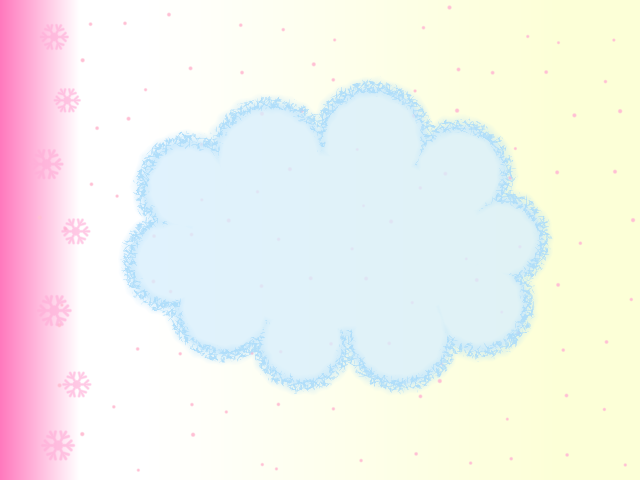
Write a Shadertoy shader that draws this background.

```glsl
// A scalloped crayon cloud on a pink-white-yellow gradient, with snowflakes and scattered dots.

// Lengths are fractions of the canvas height; the layout is 4:3.
const float ASPECT = 4.0 / 3.0;
const float PINK_END = 0.165;
const float YELLOW_START = 0.30;
const float YELLOW_END = 1.15;
const float DOT_CELL = 0.112;
const float DOT_RADIUS = 0.0036;
const float FILL_OPACITY = 0.78;
const float FLAKE_OPACITY = 0.66;
const float CRAYON_INNER = 0.006;
const float CRAYON_OUTER = 0.025;
const vec2 STROKE_FREQ = vec2(60.0, 210.0);
const int STROKE_LAYERS = 5;

const vec3 PINK = vec3(1.0, 0.47, 0.74);
const vec3 YELLOW = vec3(0.99, 1.0, 0.845);
const vec3 FILL_BLUE = vec3(0.845, 0.935, 0.99);
const vec3 CRAYON_BLUE = vec3(0.67, 0.86, 0.98);
const vec3 DOT_PINK = vec3(1.0, 0.75, 0.83);
const vec3 FLAKE_PINK = vec3(1.0, 0.68, 0.845);

// Cloud body (centre, radii) and its rim of lobes (centre, radius).
const vec4 BODY = vec4(0.703, 0.497, 0.339, 0.20);
const vec3 LOBES[10] = vec3[10](
    vec3(0.562, 0.661, 0.123), vec3(0.776, 0.703, 0.115),
    vec3(0.955, 0.637, 0.102), vec3(1.042, 0.500, 0.090),
    vec3(0.998, 0.368, 0.102), vec3(0.833, 0.309, 0.111),
    vec3(0.630, 0.292, 0.094), vec3(0.469, 0.366, 0.106),
    vec3(0.365, 0.455, 0.097), vec3(0.394, 0.608, 0.100));

// Snowflakes down the left edge (centre, radius).
const vec3 FLAKES[7] = vec3[7](
    vec3(0.113, 0.923, 0.030), vec3(0.140, 0.791, 0.028),
    vec3(0.097, 0.658, 0.035), vec3(0.158, 0.518, 0.030),
    vec3(0.113, 0.353, 0.036), vec3(0.160, 0.199, 0.030),
    vec3(0.121, 0.072, 0.035));

vec2 hash22(vec2 p) {
    vec3 q = fract(p.xyx * vec3(0.1031, 0.1030, 0.0973));
    q += dot(q, q.yzx + 33.33);
    return fract((q.xx + q.yz) * q.zy);
}

float cornerGradient(vec2 cell, vec2 offset) {
    float angle = 6.2832 * hash22(cell).x;
    return dot(vec2(cos(angle), sin(angle)), offset);
}

float gradientNoise(vec2 p) {
    vec2 i = floor(p), f = fract(p), e = vec2(0.0, 1.0);
    vec2 u = f * f * f * (f * (f * 6.0 - 15.0) + 10.0);
    return mix(
        mix(cornerGradient(i, f), cornerGradient(i + e.yx, f - e.yx), u.x),
        mix(cornerGradient(i + e, f - e), cornerGradient(i + 1.0, f - 1.0), u.x), u.y);
}

mat2 rotation(float a) {
    return mat2(cos(a), sin(a), -sin(a), cos(a));
}

float segmentDistance(vec2 p, vec2 a, vec2 b) {
    vec2 ab = b - a;
    return length(p - a - ab * clamp(dot(p - a, ab) / dot(ab, ab), 0.0, 1.0));
}

float cloudDistance(vec2 p) {
    float d = (length((p - BODY.xy) / BODY.zw) - 1.0) * BODY.w;
    for (int i = 0; i < 10; i++) d = min(d, length(p - LOBES[i].xy) - LOBES[i].z);
    return d;
}

// Six branched arms of unit length, folded into one half sector.
float flakeDistance(vec2 p) {
    const float SECTOR = 1.0472;
    float angle = abs(mod(atan(p.y, p.x) + 0.5 * SECTOR, SECTOR) - 0.5 * SECTOR);
    vec2 q = length(p) * vec2(cos(angle), sin(angle));
    float arm = segmentDistance(q, vec2(0.0), vec2(0.92, 0.0));
    float twig = segmentDistance(q, vec2(0.5, 0.0), vec2(0.78, 0.27));
    return min(min(arm, twig) - 0.085, length(p) - 0.30);
}

// Overlapping thin scratches, densest along the outline.
float crayonInk(vec2 p, float d) {
    float wobble = 0.006 * gradientNoise(p * 45.0);
    float density = 1.0 - smoothstep(CRAYON_INNER, CRAYON_OUTER, abs(d + wobble));
    float ink = 0.28 * density;
    for (int i = 0; i < STROKE_LAYERS; i++) {
        float k = float(i);
        vec2 q = rotation(0.4 + k * 0.63) * p * STROKE_FREQ + 40.0 + 17.0 * k;
        float cut = mix(0.62, 0.12, density);
        ink += 0.45 * smoothstep(cut, cut + 0.2, gradientNoise(q));
    }
    return min(ink, 0.9) * smoothstep(0.0, 0.15, density);
}

void mainImage(out vec4 fragColor, in vec2 fragCoord) {
    vec2 p = fragCoord / iResolution.xy * vec2(ASPECT, 1.0);
    float aa = 1.0 / iResolution.y;

    // Horizontal gradient
    vec3 color = mix(PINK, vec3(1.0), clamp(p.x / PINK_END, 0.0, 1.0));
    color = mix(color, YELLOW, clamp((p.x - YELLOW_START) / (YELLOW_END - YELLOW_START), 0.0, 1.0));

    // Jittered dots, one per grid cell
    vec2 cell = floor(p / DOT_CELL);
    vec2 jitter = hash22(cell + 7.0);
    vec2 dotCenter = (cell + 0.1 + 0.8 * jitter) * DOT_CELL;
    float dotSize = DOT_RADIUS * mix(0.75, 1.15, jitter.y);
    float dotMask = 1.0 - smoothstep(-aa, aa, length(p - dotCenter) - dotSize);
    color = mix(color, DOT_PINK, dotMask * step(0.08, dotCenter.x));

    // Snowflakes
    for (int i = 0; i < 7; i++) {
        vec3 flake = FLAKES[i];
        float d = flakeDistance((p - flake.xy) / flake.z) * flake.z;
        color = mix(color, FLAKE_PINK, FLAKE_OPACITY * (1.0 - smoothstep(-aa, aa, d)));
    }

    // Cloud fill and crayon outline
    float d = cloudDistance(p);
    color = mix(color, FILL_BLUE, FILL_OPACITY * (1.0 - smoothstep(-0.006, 0.006, d)));
    color = mix(color, CRAYON_BLUE, crayonInk(p, d));
    fragColor = vec4(color, 1.0);
}
```
